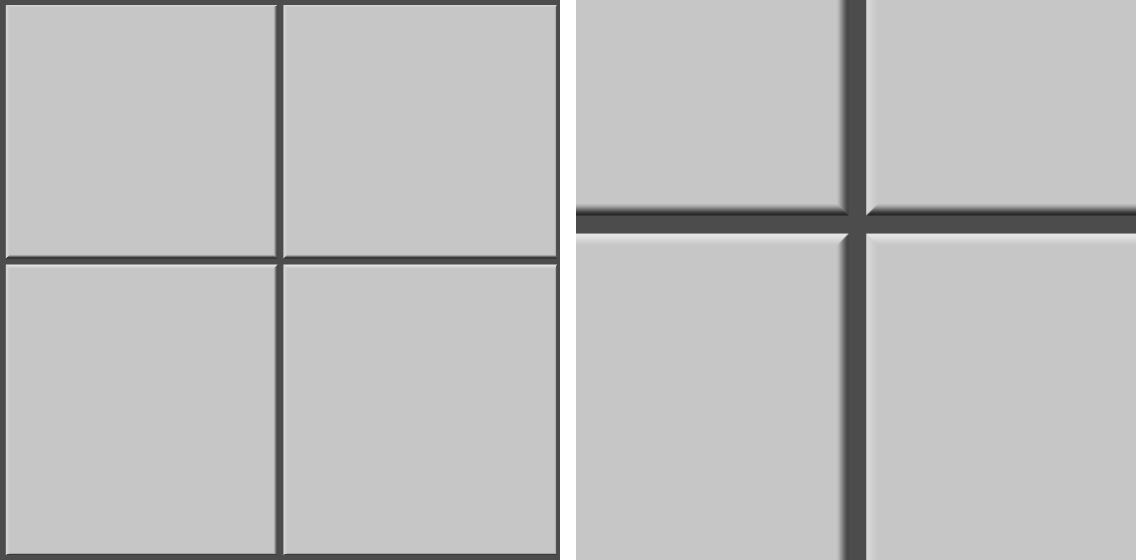
Left: the whole. Right: its middle third, enlarged.
A Shadertoy shader for this pattern:

```glsl
#define FACE 0.777
#define GROUT 0.300
#define SPLIT vec2(0.5009, 0.5330)
#define GAP vec2(0.0104, 0.0107)
#define MARGIN_LOW vec2(0.0104, 0.0091)
#define MARGIN_HIGH vec2(0.0055, 0.0091)
#define BEVEL 0.0078
#define BEVEL_CUT 0.0035
#define LIT vec2(0.845, 0.900)
#define SHADED vec2(0.270, 0.150)

// Bevel strength: 1 at the tile edge, 0 where the flat face begins
vec2 bevelRamp(vec2 edgeDist, vec2 width) {
    return clamp(1.0 - edgeDist / width, 0.0, 1.0);
}

// Tone of whichever of the two edges is closer; x is vertical, y horizontal
float edgeTone(vec2 ramp, vec2 tone) {
    float nearest = smoothstep(-0.12, 0.12, ramp.y - ramp.x);
    float strength = smoothstep(0.0, 1.0, max(ramp.x, ramp.y));
    return mix(FACE, mix(tone.x, tone.y, nearest), strength);
}

void mainImage(out vec4 fragColor, in vec2 fragCoord) {
    vec2 uv = fragCoord / iResolution.xy;
    vec2 pixel = 1.0 / iResolution.xy;

    // Two by two tiles, with unequal rows
    vec2 cell = step(SPLIT, uv);
    vec2 low = mix(MARGIN_LOW, SPLIT + 0.5 * GAP, cell);
    vec2 high = mix(SPLIT - 0.5 * GAP, 1.0 - MARGIN_HIGH, cell);
    vec2 fromLow = uv - low;
    vec2 fromHigh = high - uv;

    // Bevels are cut narrower along the outer frame
    vec2 highWidth = mix(vec2(BEVEL), vec2(BEVEL_CUT), cell);
    vec2 lowWidth = vec2(BEVEL, mix(BEVEL_CUT, BEVEL, cell.y));
    vec2 lowRamp = bevelRamp(fromLow, lowWidth);
    vec2 highRamp = bevelRamp(fromHigh, highWidth);

    // Light from the upper left: left and top lit, right and bottom shaded
    vec2 litRamp = vec2(lowRamp.x, highRamp.y);
    vec2 shadeRamp = vec2(highRamp.x, lowRamp.y);
    float lit = edgeTone(litRamp, LIT);
    float shaded = edgeTone(shadeRamp, SHADED);

    // Mitre the corners where lit and shaded bevels meet
    float shadeWins = smoothstep(-0.12, 0.12,
        max(shadeRamp.x, shadeRamp.y) - max(litRamp.x, litRamp.y));
    float tile = mix(lit, shaded, shadeWins);

    // Smooth tile coverage over the grout
    vec2 inside = clamp(min(fromLow, fromHigh) / pixel + 0.5, 0.0, 1.0);
    float tone = mix(GROUT, tile, inside.x * inside.y);
    fragColor = vec4(vec3(tone), 1.0);
}
```
